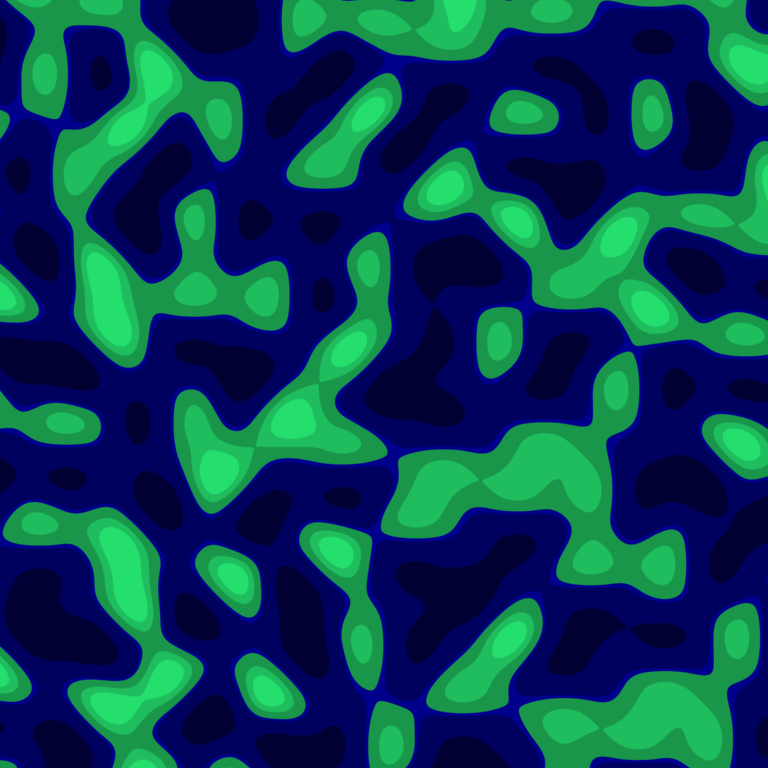
A three.js fragment shader for this pattern:

```glsl
varying vec2 vUv;

const float SCALE = 6.0;              // noise units across the canvas
const float EDGE = 0.0012;            // half width of a band edge, in canvas units
const float DIAGONAL_SHARE = 0.3333;  // share of diagonal (stronger) gradients
const vec2 SEED = vec2(17.0, 43.0);

// Noise heights where one band gives way to the next
const float SHELF_LEVEL = -0.5;
const float SHALLOW_LEVEL = 0.1;
const float SHORE_LEVEL = 0.2;
const float MEADOW_LEVEL = 0.5;
const float PEAK_LEVEL = 0.7;

const vec3 DEEP = vec3(0.0, 0.0, 0.20);
const vec3 SHELF = vec3(0.0, 0.0, 0.37);
const vec3 SHALLOW = vec3(0.0, 0.0, 0.55);
const vec3 SHORE = vec3(0.10, 0.59, 0.29);
const vec3 MEADOW = vec3(0.12, 0.74, 0.37);
const vec3 PEAK = vec3(0.14, 0.87, 0.43);

const float SKEW = 0.3660254;
const float UNSKEW = 0.2113249;
const float HALF_PI = 1.5707963;

float hash(vec2 p) {
  vec3 q = fract(vec3(p.xyx) * 0.1031);
  q += dot(q, q.yzx + 33.33);
  return fract((q.x + q.y) * q.z);
}

// Axis gradients of length 1, diagonal ones of length sqrt(2)
vec2 latticeGradient(vec2 cell) {
  float quarter = floor(4.0 * hash(cell + SEED));
  float diagonal = step(hash(cell + SEED.yx + 71.0), DIAGONAL_SHARE);
  float angle = (quarter + 0.5 * diagonal) * HALF_PI;
  return mix(1.0, 1.4142136, diagonal) * vec2(cos(angle), sin(angle));
}

// Height (x) and slope (yz) that one lattice corner adds
vec3 corner(vec2 cell, vec2 offset) {
  float t = max(0.5 - dot(offset, offset), 0.0);
  vec2 g = latticeGradient(cell);
  float ramp = dot(g, offset);
  float t3 = t * t * t;
  return 70.0 * t3 * vec3(t * ramp, t * g - 8.0 * ramp * offset);
}

// Simplex noise with its analytic slope
vec3 simplex(vec2 p) {
  vec2 cell = floor(p + (p.x + p.y) * SKEW);
  vec2 a = p - cell + (cell.x + cell.y) * UNSKEW;
  vec2 side = a.x > a.y ? vec2(1.0, 0.0) : vec2(0.0, 1.0);
  vec2 b = a - side + UNSKEW;
  vec2 c = a - 1.0 + 2.0 * UNSKEW;
  return corner(cell, a) + corner(cell + side, b) + corner(cell + 1.0, c);
}

void main() {
  vec3 n = simplex(vec2(vUv.x, 1.0 - vUv.y) * SCALE);
  float soft = max(length(n.yz) * SCALE * EDGE, 0.0005);

  // Stack the bands from the lowest to the highest
  vec3 color = DEEP;
  color = mix(color, SHELF, smoothstep(-soft, soft, n.x - SHELF_LEVEL));
  color = mix(color, SHALLOW, smoothstep(-soft, soft, n.x - SHALLOW_LEVEL));
  color = mix(color, SHORE, smoothstep(-soft, soft, n.x - SHORE_LEVEL));
  color = mix(color, MEADOW, smoothstep(-soft, soft, n.x - MEADOW_LEVEL));
  color = mix(color, PEAK, smoothstep(-soft, soft, n.x - PEAK_LEVEL));
  gl_FragColor = vec4(color, 1.0);
}
```
